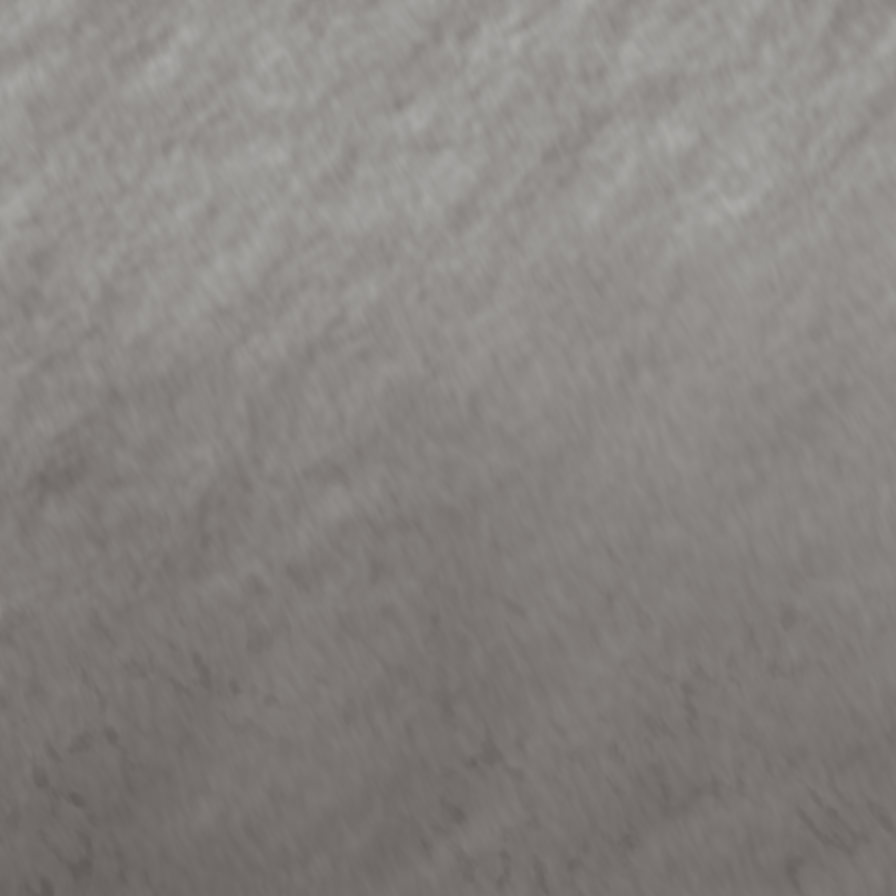
Write a WebGL 2 fragment shader that draws this texture.

```glsl
#version 300 es
precision highp float;
// Soft grey fleece-like surface under fading light: a vertical tone ramp,
// diagonal clumps lit as a relief, fine leaning fibres, and dark flecks
// that appear where the relief flattens out toward the bottom.

#define SHADE_COLOR vec3(0.45, 0.43, 0.42)
#define LIGHT_COLOR vec3(0.59, 0.58, 0.57)
#define CLUMP_SCALE 15.0
#define RELIEF_DEPTH 0.80
#define RELIEF_STEP 0.011
#define BROAD_DEPTH 0.55
#define FIBRE_SCALE 78.0
#define FIBRE_DEPTH 0.38
#define FLECK_SCALE 42.0
#define FLECK_DEPTH 0.27

uniform vec2 u_resolution;
out vec4 fragColor;

// Integer hash giving a pseudo-random vector in -1..1
vec2 hashVector(ivec2 cell) {
    uvec2 v = uvec2(cell) * 1664525u + 1013904223u;
    v.x += v.y * 1664525u;
    v.y += v.x * 1664525u;
    v ^= v >> 16u;
    v.x += v.y * 1664525u;
    v.y += v.x * 1664525u;
    v ^= v >> 16u;
    return vec2(v & 65535u) / 32767.5 - 1.0;
}

float cornerSlope(ivec2 cell, ivec2 corner, vec2 f) {
    return dot(hashVector(cell + corner), f - vec2(corner));
}

float gradientNoise(vec2 p) {
    ivec2 cell = ivec2(floor(p));
    vec2 f = fract(p);
    vec2 w = f * f * f * (f * (f * 6.0 - 15.0) + 10.0);
    float low = mix(cornerSlope(cell, ivec2(0, 0), f), cornerSlope(cell, ivec2(1, 0), f), w.x);
    float high = mix(cornerSlope(cell, ivec2(0, 1), f), cornerSlope(cell, ivec2(1, 1), f), w.x);
    return mix(low, high, w.y);
}

float fbm(vec2 p, int octaves) {
    float sum = 0.0;
    float amplitude = 1.0;
    for (int i = 0; i < octaves; i++) {
        sum += amplitude * gradientNoise(p);
        p = mat2(1.6, 1.2, -1.2, 1.6) * p + 17.3;
        amplitude *= 0.48;
    }
    return sum;
}

// Coordinates along and across a unit direction
vec2 alignTo(vec2 p, vec2 direction) {
    return vec2(dot(p, direction), dot(p, vec2(-direction.y, direction.x)));
}

float clumpHeight(vec2 p) {
    vec2 q = alignTo(p, vec2(0.6, 0.8)) * vec2(0.75, 1.15);
    return fbm(q * CLUMP_SCALE + 5.0, 3);
}

void main() {
    vec2 uv = gl_FragCoord.xy / u_resolution;
    vec2 p = gl_FragCoord.xy / u_resolution.y;

    // Large-scale lighting: dim below, brighter above, with a glow upper left
    float tone = 1.02 * smoothstep(-0.02, 0.95, uv.y);
    tone += 0.22 * (uv.x - 0.45) * (1.0 - uv.y * uv.y);
    vec2 fromGlow = (uv - vec2(0.24, 0.77)) / vec2(0.25, 0.16);
    tone += 0.10 * exp(-dot(fromGlow, fromGlow));

    // Relief fades to the right and toward the bottom
    float patchiness = gradientNoise(p * 4.0 + 31.0);
    float roughness = smoothstep(0.28, 0.92, uv.y + 0.35 * (0.5 - uv.x) + 0.2 * patchiness);
    roughness = mix(0.20, 1.0, roughness);

    // Broad diagonal bands and lit clumps
    vec2 warp = vec2(gradientNoise(p * 9.0 + 3.0), gradientNoise(p * 9.0 + 57.0));
    vec2 warped = p + 0.018 * warp;
    vec2 band = alignTo(warped, vec2(0.83, 0.56)) * vec2(4.0, 10.0);
    tone += BROAD_DEPTH * mix(0.45, 1.0, roughness) * fbm(band, 2);
    vec2 towardLight = vec2(-0.6, 0.8) * RELIEF_STEP;
    float slope = clumpHeight(warped) - clumpHeight(warped + towardLight);
    tone += RELIEF_DEPTH * roughness * slope;

    // Fine fibres, steep and leaning left
    vec2 fibre = alignTo(p + 0.012 * warp, vec2(-0.42, 0.908));
    float strands = fbm(fibre * vec2(0.38, 1.0) * FIBRE_SCALE, 2);
    tone += FIBRE_DEPTH * mix(0.55, 0.9, roughness) * strands;

    // Dark flecks gathered in loose patches on the smooth lower part
    vec2 fleck = alignTo(warped, vec2(-0.5, 0.866)) * vec2(0.6, 1.0);
    float flecks = smoothstep(0.02, 0.5, fbm(fleck * FLECK_SCALE + 83.0, 3));
    float fleckArea = 1.0 - smoothstep(0.2, 0.65, uv.y);
    fleckArea *= smoothstep(-0.35, 0.25, fbm(p * 6.0 + 11.0, 2));
    tone += fleckArea * (0.05 - FLECK_DEPTH * flecks);

    fragColor = vec4(mix(SHADE_COLOR, LIGHT_COLOR, tone), 1.0);
}
```
